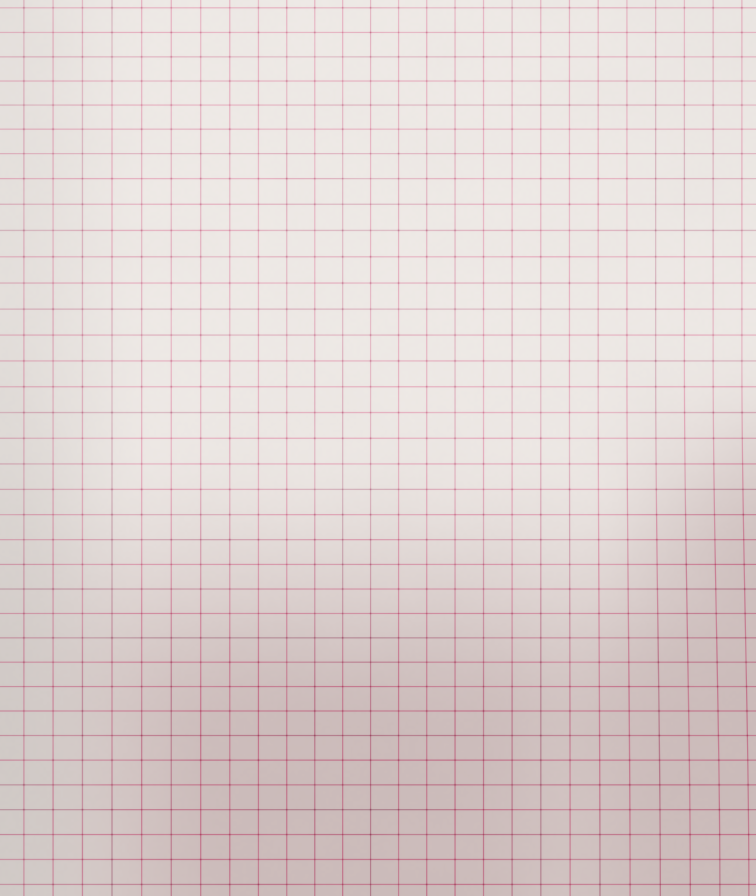
A Shadertoy shader for this pattern:

```glsl
// Pink ruled grid on softly shadowed paper: 26 upright and 36 level lines, gently warped.

const float ASPECT = 0.84375;                  // design width when the height is 1
const vec2 FIRST_LINE = vec2(0.0260, 0.0091);  // left and top line
const vec2 PITCH = vec2(0.03208, 0.02794);     // mean line spacing
const float LINE_WIDTH = 0.0014;

const vec3 PAPER = vec3(0.930, 0.912, 0.898);
const vec3 ROSE_SHADOW = vec3(0.798, 0.735, 0.730);
const vec3 GREY_SHADOW = vec3(0.805, 0.785, 0.770);
const vec3 PINK_INK = vec3(0.95, 0.63, 0.75);
const vec3 MAUVE_INK = vec3(0.83, 0.67, 0.74);

float hash(vec2 p) {
    vec3 q = fract(p.xyx * 0.1031);
    q += dot(q, q.yzx + 33.33);
    return fract((q.x + q.y) * q.z);
}

float noise(vec2 p) {
    vec2 i = floor(p), f = fract(p);
    f = f * f * (3.0 - 2.0 * f);
    vec2 e = vec2(0.0, 1.0);
    return mix(mix(hash(i), hash(i + e.yx), f.x),
               mix(hash(i + e.xy), hash(i + e.yy), f.x), f.y);
}

float bump(float x, float center, float width) {
    float t = (x - center) / width;
    return exp(-t * t);
}

// Straightens the bowed sheet, so that grid lines fall on whole numbers
vec2 gridCoord(vec2 p) {
    vec2 bow = vec2(0.0059 * bump(p.x, 0.267, 0.163),
                    0.0065 * bump(p.y, 0.586, 0.195) - 0.0055 * bump(p.y, 0.189, 0.111));
    bow.x += 0.0078 * smoothstep(0.59, 0.83, p.x) * smoothstep(0.40, 1.0, p.y);
    return (p - bow - FIRST_LINE) / PITCH;
}

// Share of a pixel covered by a line at distance d
float coverage(float d, float width, float pixel) {
    float near = max(d - 0.5 * pixel, -0.5 * width);
    float far = min(d + 0.5 * pixel, 0.5 * width);
    return clamp((far - near) / pixel, 0.0, 1.0);
}

// Paper tone: level shadow below, a patch at the right, a grey left edge
vec3 paperColor(vec2 p, float shade) {
    vec3 color = mix(PAPER, ROSE_SHADOW, shade);
    float leftEdge = 1.0 - smoothstep(0.0, 0.18, p.x);
    color = mix(color, GREY_SHADOW, leftEdge * mix(0.28, 0.75, smoothstep(0.2, 0.9, p.y)));
    float topCorner = smoothstep(0.55, 0.84, p.x) * (1.0 - smoothstep(0.0, 0.5, p.y));
    color -= 0.012 * topCorner;
    return color + 0.004 * (noise(p * 260.0) - 0.5) + 0.006 * (noise(p * 18.0) - 0.5);
}

float shadowAmount(vec2 p) {
    float below = smoothstep(0.50, 0.82, p.y + 0.02 * (noise(p * 4.0) - 0.5));
    below = 0.93 * below + 0.07 * smoothstep(0.35, 0.60, p.y);
    below *= mix(0.60, 1.0, smoothstep(0.0, 0.28, p.x));
    below *= 1.0 - 0.15 * bump(p.x, 0.64, 0.07);
    float right = smoothstep(0.64, 0.87, p.x) * smoothstep(0.37, 0.64, p.y);
    right *= 1.0 - 0.6 * smoothstep(0.78, 1.0, p.y);
    return 1.0 - (1.0 - below) * (1.0 - 0.85 * right);
}

// Filter for one line: its tint drifts between pink and mauve along its length
vec3 inkFilter(float amount, float lineId, float along, float strength) {
    float drift = noise(vec2(along * 5.0, lineId * 7.3 + 40.0));
    float mauve = smoothstep(0.40, 1.0, 0.65 * drift + 0.35 * hash(vec2(lineId, 11.0)));
    float wear = mix(0.86, 1.08, noise(vec2(along * 22.0, lineId * 3.7 + 90.0)));
    vec3 ink = mix(PINK_INK, MAUVE_INK, mauve);
    return mix(vec3(1.0), ink, clamp(amount * strength * wear, 0.0, 1.0));
}

void mainImage(out vec4 fragColor, in vec2 fragCoord) {
    vec2 uv = fragCoord / iResolution.xy;
    vec2 p = vec2(uv.x * ASPECT, 1.0 - uv.y);  // y runs down the sheet
    vec2 pixel = vec2(ASPECT, 1.0) / iResolution.xy;

    vec2 grid = gridCoord(p);
    vec2 lineId = floor(grid + 0.5);
    vec2 d = abs(grid - lineId) * PITCH;

    float shade = shadowAmount(p);
    vec3 color = paperColor(p, shade);

    // Ink lines with a faint bleed, heavier in the shadow
    float strength = mix(0.56, 0.92, shade);
    vec2 amount = vec2(coverage(d.x, LINE_WIDTH, pixel.x), coverage(d.y, LINE_WIDTH, pixel.y));
    amount += 0.05 * vec2(bump(d.x, 0.0, 0.0020), bump(d.y, 0.0, 0.0020));
    color *= inkFilter(amount.x, lineId.x, p.y, strength);
    color *= inkFilter(amount.y, lineId.y + 60.0, p.x, strength);

    // Small ink pools where lines cross
    float pool = bump(length(d), 0.0, 0.0013) * mix(0.10, 0.45, hash(lineId + 5.0));
    color *= mix(vec3(1.0), MAUVE_INK, pool);

    fragColor = vec4(color, 1.0);
}
```
